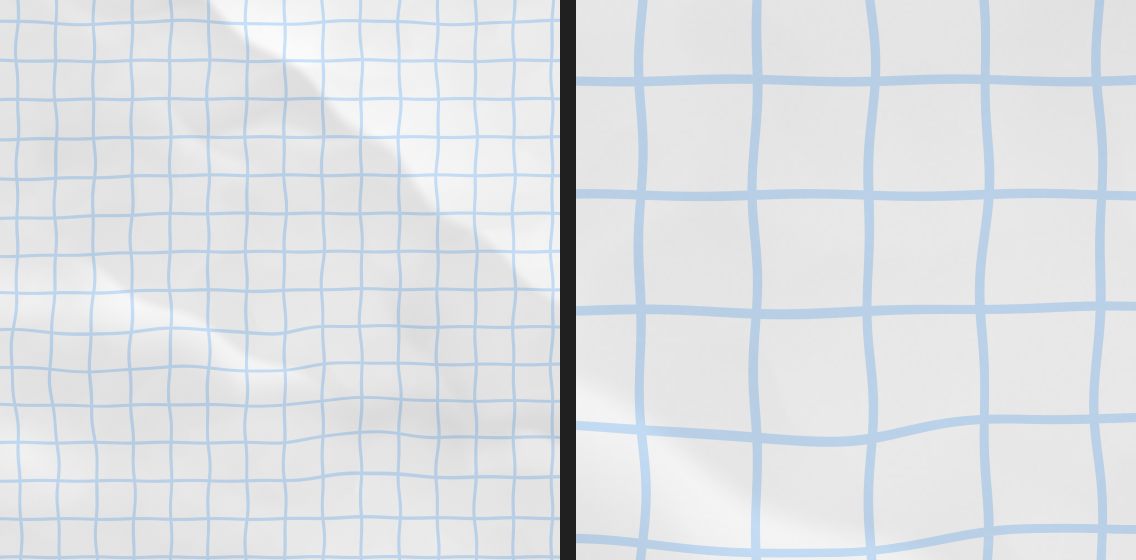
Left, the full canvas; right, a detail of the centre.
This texture is drawn by a Shadertoy shader. Its source:

```glsl
// Crumpled sheet of graph paper with pale blue, slightly buckled grid lines.

vec2 hash2(vec2 c) {
    return fract(sin(vec2(dot(c, vec2(127.1, 311.7)), dot(c, vec2(269.5, 183.3)))) * 4375.85);
}

float bell(float x, float center, float width) {
    float d = (x - center) / width;
    return exp(-d * d);
}

// Cellular noise whose cells are tilted facets, blended at their borders.
float crumple(vec2 p) {
    vec2 cell = floor(p), local = fract(p);
    float sum = 0.0, total = 0.0;
    for (int j = -1; j <= 1; j++)
    for (int i = -1; i <= 1; i++) {
        vec2 o = vec2(i, j), rnd = hash2(cell + o);
        vec2 d = o + rnd - local;
        float w = exp(-14.0 * dot(d, d));
        vec2 tilt = hash2(cell + o + 37.0) - 0.5;
        sum += w * (dot(tilt, d) * 2.0 + rnd.x - 0.5);
        total += w;
    }
    return sum / total;
}

// Crease from a to b: crisp edge, fading out over reach on its left side.
float fold(vec2 p, vec2 a, vec2 b, float reach) {
    vec2 dir = b - a, q = p - a;
    float along = dot(q, dir) / dot(dir, dir);
    float side = (dir.x * q.y - dir.y * q.x) / length(dir);
    float ends = smoothstep(-0.2, 0.2, along) * (1.0 - smoothstep(0.8, 1.2, along));
    return smoothstep(-0.012, 0.014, side) * bell(max(side, 0.0), 0.0, reach) * ends;
}

// Displacement of the printed grid where the sheet buckles.
vec2 buckle(vec2 p) {
    float left = 1.0 - smoothstep(0.08, 0.32, p.x);
    float dx = 0.0022 * sin(p.y * 29.0 + p.x * 17.0) * sin(p.x * 9.0 + p.y * 5.0)
             + 0.0012 * sin(p.y * 61.0 - p.x * 23.0)
             - 0.009 * left * bell(p.y, 0.35, 0.11)
             + 0.006 * (1.0 - smoothstep(0.12, 0.3, p.y)) * (1.0 - smoothstep(0.15, 0.4, p.x));
    float ripple = cos((p.x - 0.165) * 20.3) * (1.0 - smoothstep(0.5, 0.62, p.x));
    float hump = smoothstep(0.49, 0.65, p.x) * (1.0 - 0.5 * smoothstep(0.67, 0.78, p.x));
    float dy = -0.009 * (1.0 - smoothstep(0.0, 0.36, p.x)) * bell(p.y, 0.6, 0.17)
             - (0.0055 * ripple + 0.006 * (1.0 - smoothstep(0.48, 0.6, p.x))) * bell(p.y, 0.375, 0.08)
             + hump * (0.019 * bell(p.y, 0.21, 0.1) + 0.004 * bell(p.y, 0.38, 0.1))
             + 0.0035 * sin(p.x * 19.0 - 4.5) * bell(p.y, 0.98, 0.08)
             + 0.0008 * sin(p.x * 47.0 + p.y * 31.0);
    return vec2(dx, dy);
}

float paperShade(vec2 p) {
    vec2 bent = p + 0.012 * vec2(sin(p.y * 23.0 + p.x * 8.0), sin(p.x * 27.0 - p.y * 11.0));
    float shade = 0.897 + 0.012 * sin(p.x * 5.0 + p.y * 9.0 + 1.0) * sin(p.y * 7.0 - p.x * 3.0);

    // Large ridge falling from the top edge to the right edge
    shade += 0.065 * fold(bent, vec2(0.26, 1.09), vec2(1.1, 0.37), 0.2);
    shade += 0.02 * smoothstep(1.45, 1.8, p.x + p.y);
    shade -= 0.022 * fold(bent, vec2(0.72, 0.7), vec2(0.3, 1.06), 0.09);

    // Lit slope at the left with a shadow running on below it
    shade += 0.055 * fold(bent, vec2(0.56, 0.31), vec2(0.17, 0.52), 0.07);
    shade += 0.045 * bell(p.y, 0.475 - 0.15 * p.x, 0.05) * (1.0 - smoothstep(0.1, 0.35, p.x));
    shade -= 0.035 * bell(bent.y, 0.345 - 0.12 * p.x, 0.035) * smoothstep(0.3, 0.55, p.x);
    shade -= 0.025 * fold(bent, vec2(0.68, 0.47), vec2(0.84, 0.26), 0.06);

    // Smaller creases
    shade += 0.03 * fold(bent, vec2(0.46, 0.69), vec2(0.29, 0.82), 0.05);
    shade += 0.035 * fold(bent, vec2(0.66, 0.765), vec2(0.42, 0.765), 0.025);
    shade -= 0.02 * fold(bent, vec2(0.24, 0.745), vec2(0.52, 0.79), 0.05);
    shade -= 0.025 * fold(bent, vec2(0.13, 0.97), vec2(0.38, 0.98), 0.06);
    shade += 0.04 * fold(bent, vec2(1.05, 0.18), vec2(0.92, 0.235), 0.06);
    shade += 0.035 * bell(p.x, 0.04, 0.1) * bell(p.y, 0.18 + 0.3 * (0.1 - p.x), 0.06);

    // Fine crumpling and faint grain
    shade += 0.014 * crumple(bent * vec2(5.0, 8.0)) + 0.007 * crumple(bent * 17.0 + 5.0);
    return shade + 0.004 * (hash2(floor(p * 380.0)).x - 0.5);
}

void mainImage(out vec4 fragColor, in vec2 fragCoord) {
    vec2 p = fragCoord / iResolution.xy;
    float pixel = 1.0 / min(iResolution.x, iResolution.y);

    // Square ruling: 15 lines each way
    float pitch = 0.0682;
    vec2 grid = (p - buckle(p) - vec2(0.031, 0.005)) / pitch;
    vec2 dist = abs(fract(grid + 0.5) - 0.5) * pitch;
    vec2 ink = 1.0 - smoothstep(0.0028 - 0.7 * pixel, 0.0028 + 0.7 * pixel, dist);

    vec3 blueTint = vec3(0.80, 0.90, 1.0);
    vec3 color = vec3(min(paperShade(p), 0.98));
    color *= mix(vec3(1.0), blueTint, max(ink.x, ink.y));
    fragColor = vec4(color, 1.0);
}
```
